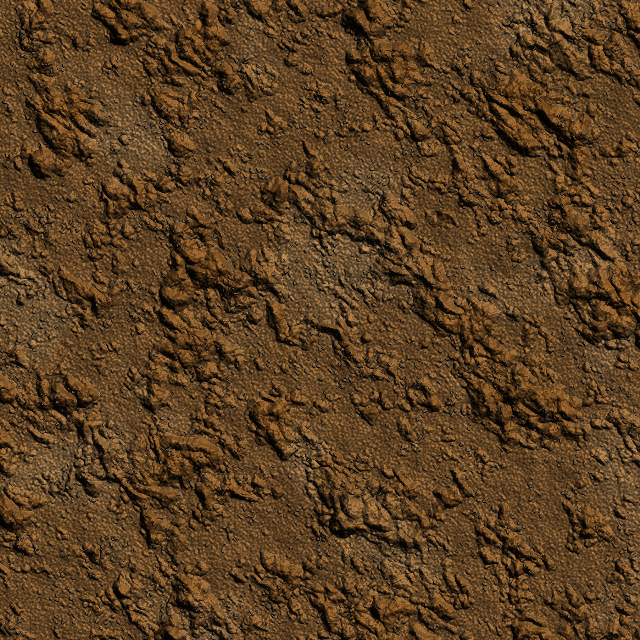
Write a WebGL 1 fragment shader that draws this texture.

```glsl
precision highp float;
// Rough brown soil: crumbling clods, fine sand, pale dust and scattered grit under raking light.
uniform vec2 u_resolution;

const vec3 SAND = vec3(0.375, 0.262, 0.140);
const vec3 CLOD = vec3(0.345, 0.222, 0.095);
const vec3 DUST = vec3(0.430, 0.330, 0.210);
const vec3 GRIT = vec3(0.270, 0.245, 0.210);
const vec3 GLINT = vec3(0.24, 0.16, 0.08);
const vec3 LIGHT = vec3(0.50, 0.55, 0.70);

vec2 hash2(vec2 p) {
  vec3 q = fract(vec3(p.xyx) * vec3(0.1031, 0.1030, 0.0973));
  q += dot(q, q.yzx + 33.33);
  return fract((q.xx + q.yz) * q.zy);
}

float cornerSlope(vec2 cell, vec2 offset) {
  float angle = 6.2832 * hash2(cell).x;
  return dot(vec2(cos(angle), sin(angle)), offset);
}

float gradientNoise(vec2 p) {
  vec2 i = floor(p), f = fract(p);
  vec2 u = f * f * f * (f * (f * 6.0 - 15.0) + 10.0);
  float low = mix(cornerSlope(i, f), cornerSlope(i + vec2(1, 0), f - vec2(1, 0)), u.x);
  float high = mix(cornerSlope(i + vec2(0, 1), f - vec2(0, 1)), cornerSlope(i + 1.0, f - 1.0), u.x);
  return mix(low, high, u.y);
}

float fbm(vec2 p) {
  float sum = 0.0, amplitude = 0.7;
  for (int i = 0; i < 4; i++) {
    sum += amplitude * gradientNoise(p);
    p = mat2(1.6, 1.2, -1.2, 1.6) * p + 17.3;
    amplitude *= 0.5;
  }
  return sum;
}

// Rounded cells that meet in sharp creases
float lumps(vec2 p) {
  vec2 cell = floor(p), f = fract(p);
  float nearest = 4.0;
  for (int y = -1; y <= 1; y++) {
    for (int x = -1; x <= 1; x++) {
      vec2 side = vec2(x, y);
      vec2 offset = side + hash2(cell + side) - f;
      nearest = min(nearest, dot(offset, offset));
    }
  }
  return 1.0 - nearest;
}

// Small domes, one in some of the grid cells
float gritDome(vec2 p, float share) {
  vec2 cell = floor(p);
  vec2 center = 0.35 + 0.3 * hash2(cell);
  vec2 pick = hash2(cell + 71.0);
  float radius = mix(0.20, 0.35, pick.y);
  vec2 offset = fract(p) - center;
  return step(pick.x, share) * smoothstep(radius, radius * 0.35, length(offset));
}

float gritLayer(vec2 p) {
  float share = clamp(0.09 + 0.6 * gradientNoise(p * 13.0 + 40.0), 0.01, 0.4);
  vec2 jagged = p + 0.004 * vec2(gradientNoise(p * 120.0), gradientNoise(p * 120.0 + 9.0));
  return max(gritDome(jagged * 85.0, share), gritDome(jagged.yx * 115.0 + 5.3, share));
}

// x: height of the ground, y: how far a clod stands clear of the sand
vec2 relief(vec2 p) {
  vec2 q = vec2(dot(p, vec2(0.58, -0.58)), dot(p, vec2(0.78, 0.78))) + 3.0;
  q += 0.025 * vec2(fbm(p * 15.0), fbm(p * 15.0 + 7.7));
  float patches = fbm(q * 8.5);
  float clod = 0.042 * patches - 0.003;
  clod += 0.020 * (lumps(q * 20.0) + 0.5 * lumps(q * 43.0) - 1.1);
  clod += 0.014 * (abs(gradientNoise(q * 31.0)) - 0.2) + 0.004 * fbm(p * 55.0);
  float crumbs = 0.013 * (lumps(q * 58.0) - 1.0) + 0.022 * fbm(p * 23.0 + 4.0) + 0.008 * patches;
  float sand = 0.004 * fbm(p * 20.0);
  float exposed = smoothstep(0.0, 0.010, max(clod, crumbs) - sand);
  return vec2(max(sand, max(clod, crumbs)), exposed);
}

float surface(vec2 p) {
  float grain = 0.00095 * gradientNoise(p * 250.0) + 0.0009 * gradientNoise(p * 160.0 + 3.0);
  return relief(p).x + grain + 0.0021 * gritLayer(p);
}

void main() {
  vec2 p = gl_FragCoord.xy / min(u_resolution.x, u_resolution.y);

  // Surface normal and raking light from the upper right
  float e = 0.0015;
  float here = surface(p);
  vec2 slope = vec2(surface(p + vec2(e, 0.0)), surface(p + vec2(0.0, e))) - here;
  vec3 normal = normalize(vec3(-slope / e, 1.0));
  vec3 light = normalize(LIGHT);
  float diffuse = max(dot(normal, light), 0.0) / light.z;

  // Soft shadow from higher ground towards the light
  vec2 ground = relief(p);
  float rise = relief(p + 0.007 * normalize(LIGHT.xy)).x - ground.x;
  float shadow = 1.0 - 0.55 * smoothstep(0.002, 0.011, rise);

  // Soil colours
  vec2 drift = p + 0.06 * vec2(fbm(p * 6.0), fbm(p * 6.0 + 13.0));
  float dust = smoothstep(0.0, 0.32, fbm(drift * 4.5 + 21.0));
  float mottle = 1.0 + 0.2 * fbm(p * 12.0 + 50.0);
  vec3 soil = mix(SAND, CLOD, ground.y);
  soil = mix(soil, DUST, dust * (0.85 - 0.4 * ground.y));
  soil = mix(soil * mottle, GRIT, 0.7 * smoothstep(0.1, 0.6, gritLayer(p)));

  float glint = pow(max(dot(normal, normalize(light + vec3(0, 0, 1))), 0.0), 14.0);
  vec3 color = soil * (0.10 + 0.90 * diffuse) * shadow;
  color += GLINT * glint * smoothstep(0.95, 1.5, diffuse) * shadow;
  gl_FragColor = vec4(color, 1.0);
}
```
